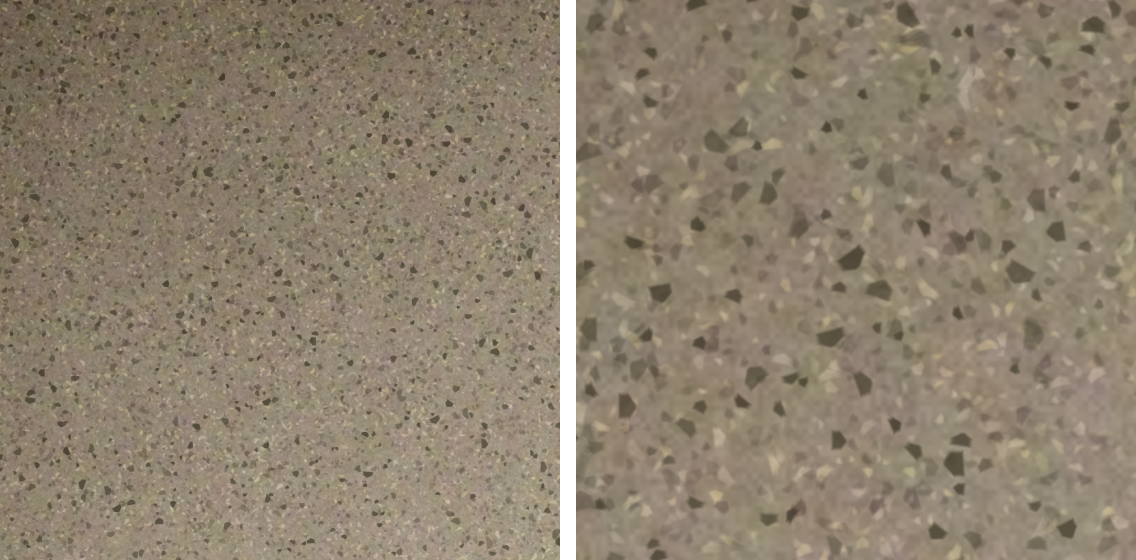
Left: the whole. Right: its middle third, enlarged.
Reproduce this texture procedurally as a three.js fragment shader.

```glsl
// Speckled stone-composite floor: a warm grey-beige sheet lit from the lower right,
// strewn with small angular dark, faint and pale chips. Chips come from jittered
// grids searched over neighbouring cells; value noise adds grain and faint tints.

varying vec2 vUv;

float hash(vec2 p) {
  vec3 q = fract(vec3(p.xyx) * 0.1031);
  q += dot(q, q.yzx + 33.33);
  return fract((q.x + q.y) * q.z);
}

float noise(vec2 p) {
  vec2 i = floor(p), f = fract(p);
  f = f * f * (3.0 - 2.0 * f);
  return mix(mix(hash(i), hash(i + vec2(1.0, 0.0)), f.x),
             mix(hash(i + vec2(0.0, 1.0)), hash(i + vec2(1.0, 1.0)), f.x), f.y);
}

// Irregular angular chip: a rotated box with two unevenly clipped corners.
float chipDistance(vec2 p, float radius, float angle, float stretch) {
  float c = cos(angle), s = sin(angle);
  p = vec2(c * p.x + s * p.y, c * p.y - s * p.x);
  p.x /= stretch;
  float box = max(abs(p.x), abs(p.y));
  float clip = max(0.8 * (p.x + p.y), 0.95 * (p.y - p.x));
  return max(box, clip) - radius;
}

// Scattered chips: x is coverage times strength, y is a random tint value.
vec2 chips(vec2 uv, float cells, float chance, vec2 sizes, float maxStretch, float seed) {
  vec2 home = floor(uv * cells);
  vec2 result = vec2(0.0, 0.5);
  for (int j = -1; j <= 1; j++) {
    for (int i = -1; i <= 1; i++) {
      vec2 cell = home + vec2(float(i), float(j));
      vec2 key = cell + seed;
      float cluster = 0.45 + 1.1 * noise(cell / cells * 14.0 + seed);
      if (hash(key + 71.3) > chance * cluster) continue;
      vec2 center = (cell + vec2(hash(key + 3.1), hash(key + 17.7))) / cells;
      float pick = hash(key + 29.9);
      float radius = mix(sizes.x, sizes.y, pick * pick);
      float stretch = mix(1.0, maxStretch, hash(key + 41.2));
      float d = chipDistance(uv - center, radius, 6.283 * hash(key + 53.6), stretch);
      float cover = 1.0 - smoothstep(-0.0012, 0.0014, d);
      cover *= mix(0.4, 1.0, hash(key + 89.4));
      if (cover > result.x) result = vec2(cover, hash(key + 97.8));
    }
  }
  return result;
}

void main() {
  vec2 uv = vUv;

  // Sheet colour under uneven light, dimmest along the top and left
  float light = 0.12 * (0.5 - uv.y) + 0.07 * (uv.x - 0.5);
  light -= 0.025 * smoothstep(0.75, 1.0, uv.y);
  light -= 0.02 * (1.0 - smoothstep(0.0, 0.2, uv.x));
  light += 0.02 * (noise(uv * 5.0) - 0.5);
  vec3 color = vec3(0.563, 0.513, 0.439) + light;

  // Fine grain and soft mottling
  color += 0.065 * (noise(uv * 300.0) - 0.5);
  color += 0.055 * (noise(uv * 150.0 + 40.0) - 0.5);
  color += 0.03 * (noise(uv * 55.0 + 80.0) - 0.5);

  // Weak green-to-violet and yellow-to-blue tints
  float greenTint = noise(uv * 36.0 + 11.0) - 0.5;
  float yellowTint = noise(uv * 48.0 + 63.0) - 0.5;
  color += greenTint * vec3(-0.018, 0.022, -0.014);
  color += yellowTint * vec3(0.012, 0.008, -0.035);

  // Faint brown-grey chips
  vec2 faint = chips(uv, 95.0, 0.36, vec2(0.0018, 0.0042), 1.8, 130.0);
  color -= 0.11 * faint.x * mix(vec3(1.1, 0.9, 0.95), vec3(0.95, 1.05, 0.8), faint.y);

  // Pale cream flecks, some of them yellowish
  vec2 pale = chips(uv, 105.0, 0.30, vec2(0.0013, 0.0034), 2.2, 310.0);
  color += 0.14 * pale.x * mix(vec3(1.0, 0.97, 0.9), vec3(1.0, 0.9, 0.4), pale.y * pale.y);

  // Sharp dark chips
  vec2 dark = chips(uv, 62.0, 0.27, vec2(0.0024, 0.0058), 1.7, 520.0);
  vec3 darkColor = mix(vec3(0.27, 0.23, 0.18), vec3(0.28, 0.26, 0.19), dark.y);
  color = mix(color, darkColor + 0.5 * light, 0.88 * dark.x);

  gl_FragColor = vec4(color, 1.0);
}
```
